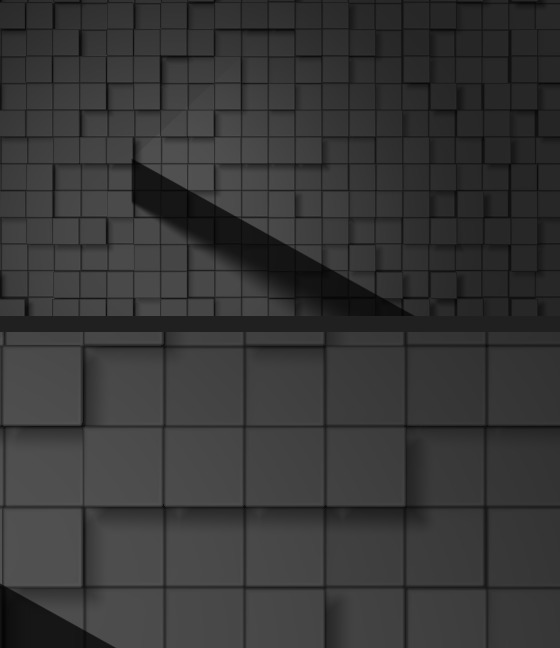
Top: the whole. Bottom: its middle third, enlarged.
This background is drawn by a Shadertoy shader. Its source:

```glsl
// Dark wall of square blocks pushed out to differing heights, seen head on.
// Each pixel finds the foremost block face nearby, then adds grooves, bevels,
// shadows from taller neighbours, a broad light and one long wedge of shade.

// Lengths are in canvas heights, with the origin at the lower left.
const float CELL = 0.0844;                  // block pitch: about 21 by 12
const vec2 GRID_ORIGIN = vec2(0.005, 0.060);
const float PERSPECTIVE = 0.013;            // outward growth of raised faces
const float CORNER = 0.0035;
const float GROOVE_WIDTH = 0.0032;
const float GROOVE_DARKNESS = 0.42;
const float BEVEL_WIDTH = 0.006;
const float BEVEL_LIGHT = 0.07;
const float TILE_VARIATION = 0.07;
const float RAISED_SHARE = 0.48;
const vec2 SHADOW_SHIFT = vec2(0.020, -0.017);
const float SHADOW_BLUR = 0.017;
const float SHADOW_DEPTH = 0.52;
const vec2 LIGHT_CENTRE = vec2(0.53, 0.24);
const vec3 LIT_COLOR = vec3(0.282);
const vec3 DIM_COLOR = vec3(0.152);
const float WALL_SHADE = 0.45;              // side walls of the blocks
const vec2 WEDGE_TIP = vec2(0.417, 0.498);
const float WEDGE_HEIGHT = 0.139;           // length of its upright left side
const float UPPER_SLOPE = -0.556;
const float LOWER_SLOPE = -0.608;
const float WEDGE_SHADE = 0.30;
const float RAY_SLOPE = 0.93;
const float RAY_GAIN = 0.10;

float hash(vec2 p) {
    vec3 q = fract(vec3(p.xyx) * 0.1031);
    q += dot(q, q.yzx + 33.33);
    return fract((q.x + q.y) * q.z);
}

// Low blocks lie nearly level; raised ones differ more.
float blockHeight(vec2 id) {
    float variation = hash(id + 57.0);
    bool raised = hash(id + 11.0) < RAISED_SHARE;
    return raised ? 0.65 + 0.35 * variation : 0.22 * variation;
}

float roundedBox(vec2 p, vec2 halfSize, float radius) {
    vec2 d = abs(p) - halfSize + radius;
    return length(max(d, 0.0)) + min(max(d.x, d.y), 0.0) - radius;
}

// Position relative to a face, scaled away from the view centre by its height.
vec2 facePosition(vec2 p, vec2 id, float height, vec2 viewCentre) {
    vec2 centre = GRID_ORIGIN + (id + 0.5) * CELL;
    return p - centre - (centre - viewCentre) * PERSPECTIVE * height;
}

float faceDistance(vec2 local, float height) {
    float halfSize = 0.5 * CELL * (1.0 + PERSPECTIVE * height);
    return roundedBox(local, vec2(halfSize), CORNER);
}

// Long shadow: sharp above and at the left, softer below with distance.
float wedgeMask(vec2 p, float pixel) {
    vec2 q = p - WEDGE_TIP;
    float blur = 0.008 + 0.13 * max(q.x, 0.0);
    float below = smoothstep(-pixel, pixel, UPPER_SLOPE * q.x - q.y);
    float above = smoothstep(-blur, blur, q.y + WEDGE_HEIGHT - LOWER_SLOPE * q.x);
    return below * above * smoothstep(-pixel, pixel, q.x);
}

// Faint sector of extra light to the right of the wedge tip.
float rayMask(vec2 p, float pixel) {
    vec2 q = p - WEDGE_TIP;
    float underRay = smoothstep(-pixel, pixel, RAY_SLOPE * q.x - q.y);
    float overWedge = smoothstep(-pixel, pixel, q.y - UPPER_SLOPE * q.x);
    return underRay * overWedge * (1.0 - smoothstep(0.1, 0.65, length(q)));
}

void mainImage(out vec4 fragColor, in vec2 fragCoord) {
    float pixel = 1.0 / iResolution.y;
    vec2 p = fragCoord * pixel;
    vec2 viewCentre = 0.5 * iResolution.xy * pixel;
    vec2 cell = floor((p - GRID_ORIGIN) / CELL);

    // Foremost face under this pixel
    float topHeight = -1.0, topDistance = 0.0;
    vec2 topId = cell, topLocal = vec2(0.0);
    for (int j = -1; j <= 1; j++)
    for (int i = -1; i <= 1; i++) {
        vec2 id = cell + vec2(i, j);
        float height = blockHeight(id);
        vec2 local = facePosition(p, id, height, viewCentre);
        float d = faceDistance(local, height);
        if (d < 0.0 && height > topHeight) {
            topHeight = height;
            topDistance = d;
            topId = id;
            topLocal = local;
        }
    }

    // Shadows cast down and right by taller neighbours
    float shadow = 0.0;
    float level = max(topHeight, 0.0);
    for (int j = -1; j <= 1; j++)
    for (int i = -1; i <= 1; i++) {
        vec2 id = cell + vec2(i, j);
        float height = blockHeight(id);
        float rise = max(height - level, 0.0);
        vec2 local = facePosition(p, id, height, viewCentre) - SHADOW_SHIFT * rise;
        float d = faceDistance(local, height);
        shadow = max(shadow, rise * (1.0 - smoothstep(-SHADOW_BLUR, SHADOW_BLUR, d)));
    }

    // Face shading, grooves and a lit lower right bevel
    float shade = WALL_SHADE;
    if (topHeight >= 0.0) {
        float line = max(GROOVE_WIDTH, 1.5 * pixel);
        float groove = smoothstep(-line, 0.0, topDistance);
        float rim = smoothstep(-BEVEL_WIDTH, -line, topDistance) * (1.0 - groove);
        float facing = clamp((topLocal.x - topLocal.y) / CELL, -1.0, 1.0);
        shade = 1.0 + TILE_VARIATION * (hash(topId + 91.0) - 0.5);
        shade *= (1.0 + BEVEL_LIGHT * rim * facing) * (1.0 - GROOVE_DARKNESS * groove);
    }
    shade *= 1.0 - SHADOW_DEPTH * shadow;

    // Broad light, ray and wedge
    float falloff = smoothstep(0.2, 1.1, distance(p, LIGHT_CENTRE));
    vec3 color = mix(LIT_COLOR, DIM_COLOR, falloff) * shade;
    color *= 1.0 + RAY_GAIN * rayMask(p, pixel);
    color *= mix(1.0, WEDGE_SHADE, wedgeMask(p, pixel));
    fragColor = vec4(color, 1.0);
}
```
